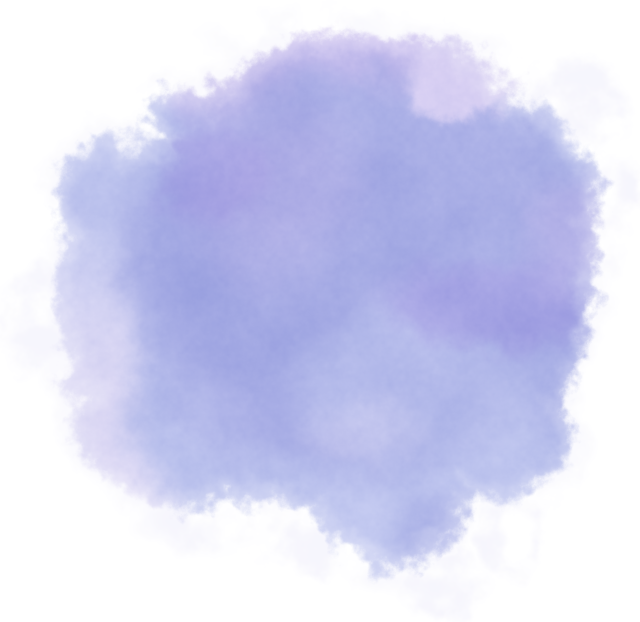
Give the GLSL for this background, as a WebGL 1 fragment shader.

```glsl
precision highp float;
// A layered periwinkle watercolour stain with ragged dry-brush edges on white paper.
uniform vec2 u_resolution;

#define WARP 0.075        // broad wobble of every wash
#define FRAY 0.040        // fine raggedness of every wash
#define EDGE 0.012        // softness of the outer edge
#define CLOUD 0.11        // blotchy pigment variation
#define GRAIN 0.035       // paper tooth
#define PALE vec3(0.966, 0.964, 0.992)
#define LILAC vec3(0.865, 0.850, 0.958)
#define PINK vec3(0.790, 0.740, 0.930)
#define SKY vec3(0.735, 0.762, 0.930)
#define PERIWINKLE vec3(0.645, 0.668, 0.893)
#define VIOLET vec3(0.648, 0.640, 0.893)

float hash(vec2 p) {
  vec3 h = fract(vec3(p.xyx) * 0.1031);
  h += dot(h, h.yzx + 33.33);
  return fract((h.x + h.y) * h.z);
}

float noise(vec2 p) {
  vec2 i = floor(p), f = fract(p);
  f = f * f * (3.0 - 2.0 * f);
  return mix(mix(hash(i), hash(i + vec2(1, 0)), f.x),
             mix(hash(i + vec2(0, 1)), hash(i + vec2(1, 1)), f.x), f.y);
}

// Fractal noise centred on zero
float fbm(vec2 p) {
  float sum = 0.0, amp = 0.5;
  for (int i = 0; i < 5; i++) {
    sum += amp * (noise(p) - 0.5);
    p = mat2(1.6, 1.2, -1.2, 1.6) * p + 17.3;
    amp *= 0.5;
  }
  return sum;
}

vec2 fbm2(vec2 p) {
  return vec2(fbm(p), fbm(p + 41.7));
}

// Approximate signed distance to an ellipse
float oval(vec2 p, vec2 centre, vec2 radii) {
  return (length((p - centre) / radii) - 1.0) * min(radii.x, radii.y);
}

// Coverage of one soft oval wash
float wash(vec2 p, vec2 centre, vec2 radii, float soft) {
  return 1.0 - smoothstep(-soft, soft, oval(p, centre, radii));
}

// Outline of the whole stain
float stain(vec2 p) {
  float d = oval(p, vec2(0.547, 0.545), vec2(0.384, 0.382));
  d = min(d, oval(p, vec2(0.260, 0.531), vec2(0.182, 0.250)));
  d = min(d, oval(p, vec2(0.160, 0.675), vec2(0.077, 0.090)));
  d = min(d, oval(p, vec2(0.285, 0.345), vec2(0.150, 0.155)));
  d = min(d, oval(p, vec2(0.612, 0.237), vec2(0.130, 0.150)));
  d = min(d, oval(p, vec2(0.560, 0.813), vec2(0.241, 0.134)));
  d = min(d, oval(p, vec2(0.290, 0.800), vec2(0.060, 0.074)));
  d = min(d, oval(p, vec2(0.781, 0.304), vec2(0.111, 0.134)));
  return min(d, oval(p, vec2(0.833, 0.692), vec2(0.098, 0.127)));
}

// Faint water marks outside the stain
float halo(vec2 p, float d) {
  float h = 0.6 * (1.0 - smoothstep(0.005, 0.035, d));
  h = max(h, 0.6 * wash(p, vec2(0.495, 0.950), vec2(0.150, 0.037), 0.015));
  h = max(h, wash(p, vec2(0.898, 0.815), vec2(0.085, 0.074), 0.015));
  h = max(h, wash(p, vec2(0.957, 0.665), vec2(0.037, 0.094), 0.012));
  h = max(h, wash(p, vec2(0.068, 0.490), vec2(0.055, 0.080), 0.015));
  h = max(h, wash(p, vec2(0.350, 0.170), vec2(0.117, 0.047), 0.020));
  h = max(h, wash(p, vec2(0.475, 0.100), vec2(0.065, 0.042), 0.012));
  h = max(h, wash(p, vec2(0.690, 0.060), vec2(0.065, 0.045), 0.012));
  return max(h, wash(p, vec2(0.795, 0.135), vec2(0.060, 0.060), 0.012));
}

// Overlapping washes, palest first
vec3 pigment(vec2 p) {
  vec3 c = mix(LILAC, SKY, smoothstep(0.32, 0.76, p.y));
  c = mix(c, PINK, wash(p, vec2(0.560, 0.870), vec2(0.280, 0.130), 0.030));
  c = mix(c, SKY, wash(p, vec2(0.590, 0.430), vec2(0.385, 0.400), 0.045));
  c = mix(c, SKY, wash(p, vec2(0.850, 0.720), vec2(0.120, 0.120), 0.020));
  c = mix(c, PERIWINKLE, wash(p, vec2(0.547, 0.572), vec2(0.350, 0.330), 0.065));
  c = mix(c, PERIWINKLE, 0.7 * wash(p, vec2(0.800, 0.600), vec2(0.140, 0.190), 0.060));
  c = mix(c, PERIWINKLE, 0.5 * wash(p, vec2(0.880, 0.420), vec2(0.070, 0.100), 0.040));
  c = mix(c, PERIWINKLE, 0.5 * wash(p, vec2(0.680, 0.130), vec2(0.060, 0.060), 0.040));
  c = mix(c, SKY, 0.6 * wash(p, vec2(0.660, 0.390), vec2(0.190, 0.120), 0.040));
  c = mix(c, LILAC, 0.3 * wash(p, vec2(0.580, 0.300), vec2(0.080, 0.045), 0.030));
  c = mix(c, VIOLET, 0.9 * wash(p, vec2(0.770, 0.510), vec2(0.150, 0.070), 0.025));
  c = mix(c, VIOLET, 0.9 * wash(p, vec2(0.330, 0.725), vec2(0.080, 0.075), 0.025));
  c = mix(c, PINK, 0.35 * wash(p, vec2(0.430, 0.700), vec2(0.110, 0.130), 0.080));
  c = mix(c, PINK, 0.4 * wash(p, vec2(0.885, 0.630), vec2(0.065, 0.090), 0.035));
  return mix(c, mix(PINK, LILAC, 0.5), 0.9 * wash(p, vec2(0.728, 0.865), vec2(0.085, 0.065), 0.015));
}

void main() {
  vec2 uv = gl_FragCoord.xy / u_resolution;
  vec2 paper = gl_FragCoord.xy / u_resolution.x;
  vec2 p = uv + WARP * fbm2(paper * 7.0) + FRAY * fbm2(paper * 38.0);
  float d = stain(p);

  // Blotches and paper tooth inside the stain
  vec3 paint = pigment(p);
  paint += vec3(1.0, 0.9, 0.4) * (CLOUD * fbm(paper * 9.0 + 5.0) + GRAIN * fbm(paper * 110.0));

  // Patchy halo, then the ragged stain over it
  float patchy = smoothstep(-0.22, 0.12, fbm(paper * 16.0 + 8.0));
  vec3 color = mix(vec3(1.0), PALE, halo(p, d) * patchy);
  float frayed = d + 0.025 * fbm(paper * 70.0 + 3.0);
  float cover = 1.0 - smoothstep(-EDGE, EDGE, frayed);
  cover *= 1.0 - 0.3 * smoothstep(-0.04, 0.0, d);
  gl_FragColor = vec4(mix(color, paint, cover), 1.0);
}
```
